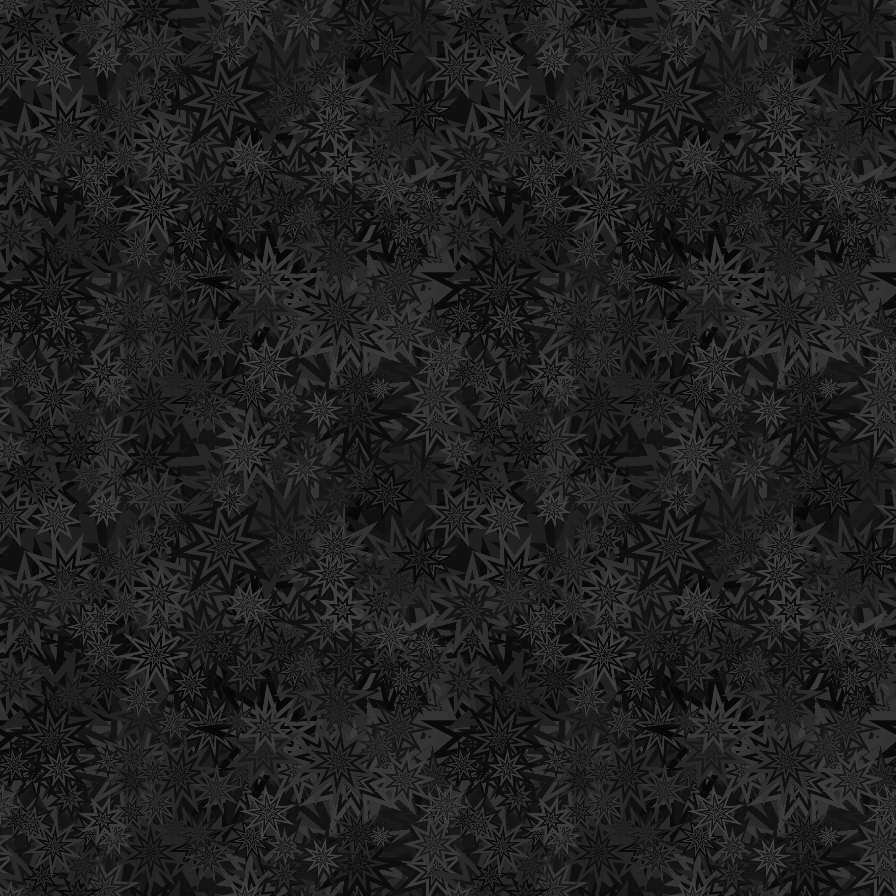
Reproduce this pattern procedurally as a WebGL 1 fragment shader.

```glsl
precision highp float;
// Dense heap of spiky stars, each a nest of light and dark outlines, twice across the canvas.
// Wrapped jittered grids are stacked from few large stars to many small ones;
// a folded sector turns each star into one straight edge, shrunk by a fixed ratio per outline.

uniform vec2 u_resolution;

const float TAU = 6.2831853;

vec4 hash4(vec2 cell, float seed) {
  vec4 h = vec4(dot(cell, vec2(12.71, 31.17)), dot(cell, vec2(26.95, 18.33)),
                dot(cell, vec2(41.93, 37.19)), dot(cell, vec2(19.37, 57.21)));
  return fract(sin(h + seed * vec4(7.13, 3.71, 5.97, 9.41)) * 43758.5453);
}

// Scale of the star outline through q (1 on the rim of a unit star);
// inset receives the distance from the centre to the edge line.
float starLevel(vec2 q, float points, float valley, float turn, out float inset) {
  float halfSector = 0.5 * TAU / points;
  float angle = atan(q.y, q.x) + turn;
  angle = abs(mod(angle, 2.0 * halfSector) - halfSector);
  vec2 folded = length(q) * vec2(cos(angle), sin(angle));
  vec2 notch = valley * vec2(cos(halfSector), sin(halfSector));
  vec2 normal = normalize(vec2(notch.y, 1.0 - notch.x));
  inset = normal.x;
  return dot(folded, normal) / inset;
}

// Lays one wrapped grid of stars over the given shade; depth runs from 0 (bottom) to 7 (top).
float starLayer(float shade, vec2 tile, float cells, float depth, float pixel) {
  vec2 p = tile * cells;
  vec2 base = floor(p);
  float rise = depth / 7.0;
  for (int y = -1; y <= 1; y++) {
    for (int x = -1; x <= 1; x++) {
      vec2 cell = base + vec2(float(x), float(y));
      vec2 wrapped = mod(cell, cells);
      vec4 place = hash4(wrapped, depth + 1.0);
      vec4 look = hash4(wrapped, depth + 23.0);
      vec4 extra = hash4(wrapped, depth + 47.0);

      // Loose clusters: fewer stars where the wrapping waves dip
      vec2 wave = TAU * wrapped / cells;
      float cluster = sin(wave.x + 2.0 * wave.y) * cos(wave.x - wave.y + 1.0);
      float keep = mix(0.95, 0.5, rise) + 0.4 * rise * cluster;
      float radius = mix(0.5, 0.98, place.z * place.z);
      vec2 q = (p - cell - place.xy) / radius;
      if (extra.x > keep || dot(q, q) > 1.1) continue;

      float inset;
      float points = 8.0 + floor(look.x * 2.99);
      float level = starLevel(q, points, mix(0.38, 0.47, extra.y), place.w * TAU, inset);
      float blur = 0.6 * pixel * cells / (radius * inset);
      float cover = clamp((1.0 - level) / blur + 0.5, 0.0, 1.0);

      // Alternating outlines, finer towards the centre
      level = max(level, 0.03);
      float shrink = -log(mix(0.58, 0.7, look.y));
      float outline = -log(level) / shrink + floor(extra.z * 2.0);
      float ridge = abs(mod(outline + 0.5, 2.0) - 1.0) - 0.5;
      ridge = 0.5 - abs(mod(outline, 2.0) - 0.5) * step(mod(outline, 2.0), 1.5)
            - (2.5 - mod(outline, 2.0)) * step(1.5, mod(outline, 2.0));
      ridge = max(ridge, -0.5);
      float softness = min(blur / (level * shrink), 0.9);
      float stripe = clamp(ridge / softness + 0.5, 0.0, 1.0);

      // Deeper stars are dimmer
      float dark = mix(0.03, 0.11, look.z);
      float light = mix(0.14, 0.265, look.w);
      shade = mix(shade, mix(dark, light, stripe) * mix(0.72, 1.0, rise), cover);
    }
  }
  return shade;
}

void main() {
  vec2 tile = 2.0 * gl_FragCoord.xy / u_resolution;
  float pixel = 2.0 / min(u_resolution.x, u_resolution.y);
  float shade = 0.06;
  for (int i = 0; i < 8; i++) {
    float depth = float(i);
    float cells = floor(2.0 * pow(1.3, depth) + 0.1);
    shade = starLayer(shade, tile, cells, depth, pixel);
  }
  gl_FragColor = vec4(vec3(shade), 1.0);
}
```
